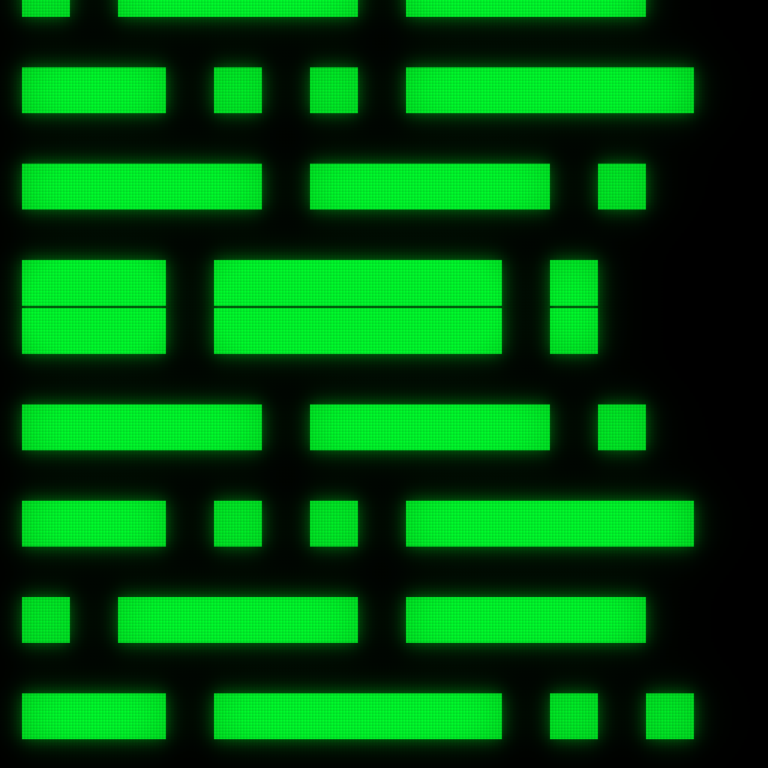
Write a three.js fragment shader that draws this pattern.

```glsl
// Glowing green bars laid out in mirrored rows on black, like a phosphor display.
// Each row is a list of bar widths separated by one-cell gaps; halos are box
// shapes blurred analytically, and a fine mesh dims the whole screen.

#define CELL vec2(0.0625, 0.0627)
#define ORIGIN vec2(0.0286, 0.6003)
#define INSET 0.024
#define SOFT 0.016
#define NARROW_BLUR 0.2
#define WIDE_BLUR 0.6
#define NARROW_GLOW 0.5
#define WIDE_GLOW 0.11
#define MESH_COUNT 256.0
#define MESH_DEPTH 0.08
#define CORE_COLOR vec3(0.0, 1.0, 0.175)
#define RIM_COLOR vec3(0.0, 0.87, 0.13)

const float TAU = 6.2831853;

varying vec2 vUv;

// Bar widths in cells, by row distance from the mirror line; zero ends a row.
vec4 rowWidths(int row) {
  if (row == 0) return vec4(3.0, 6.0, 1.0, 0.0);
  if (row == 1) return vec4(5.0, 5.0, 1.0, 0.0);
  if (row == 2) return vec4(3.0, 1.0, 1.0, 6.0);
  if (row == 3) return vec4(1.0, 5.0, 5.0, 0.0);
  return vec4(3.0, 6.0, 1.0, 1.0);
}

// Logistic approximation of a Gaussian-blurred step.
float blurredStep(float x, float blur) {
  return 1.0 / (1.0 + exp(clamp(-1.702 * x / blur, -30.0, 30.0)));
}

float blurredBand(float x, float lo, float hi, float blur) {
  return blurredStep(x - lo, blur) - blurredStep(x - hi, blur);
}

// A row's blurred profile, including its mirror image.
float mirroredBand(float y, float lo, float hi, float blur) {
  return blurredBand(y, lo, hi, blur) + blurredBand(-y, lo, hi, blur);
}

float sharpBand(float x, float lo, float hi) {
  return smoothstep(-SOFT, SOFT, min(x - lo, hi - x));
}

void main() {
  vec2 p = (vUv - ORIGIN) / CELL;
  float cover = 0.0;
  float narrow = 0.0;
  float wide = 0.0;

  // Accumulate every bar's solid shape and its two halos.
  for (int row = 0; row < 5; row++) {
    vec4 widths = rowWidths(row);
    float bottom = 2.0 * float(row) + INSET;
    float top = 2.0 * float(row) + 1.0 - INSET;
    float rowCover = sharpBand(abs(p.y), bottom, top);
    float rowNarrow = mirroredBand(p.y, bottom, top, NARROW_BLUR);
    float rowWide = mirroredBand(p.y, bottom, top, WIDE_BLUR);
    float left = 0.0;
    for (int i = 0; i < 4; i++) {
      if (widths[i] < 0.5) break;
      float right = left + widths[i];
      cover += rowCover * sharpBand(p.x, left, right);
      narrow += rowNarrow * blurredBand(p.x, left, right, NARROW_BLUR);
      wide += rowWide * blurredBand(p.x, left, right, WIDE_BLUR);
      left = right + 1.0;
    }
  }

  // Bars brighten toward their cores; the halo stays dim in the seam.
  vec3 bar = mix(RIM_COLOR, CORE_COLOR, smoothstep(0.15, 0.6, wide));
  float glow = min(NARROW_GLOW * narrow + WIDE_GLOW * wide, 0.38);
  vec3 halo = glow * vec3(0.0, 1.0, 0.13);
  vec3 color = mix(halo, bar, clamp(cover, 0.0, 1.0));

  // Fine screen mesh.
  vec2 mesh = 0.5 + 0.5 * sin(TAU * MESH_COUNT * vUv);
  color *= 1.0 - MESH_DEPTH * (mesh.x + mesh.y);

  gl_FragColor = vec4(color, 1.0);
}
```
